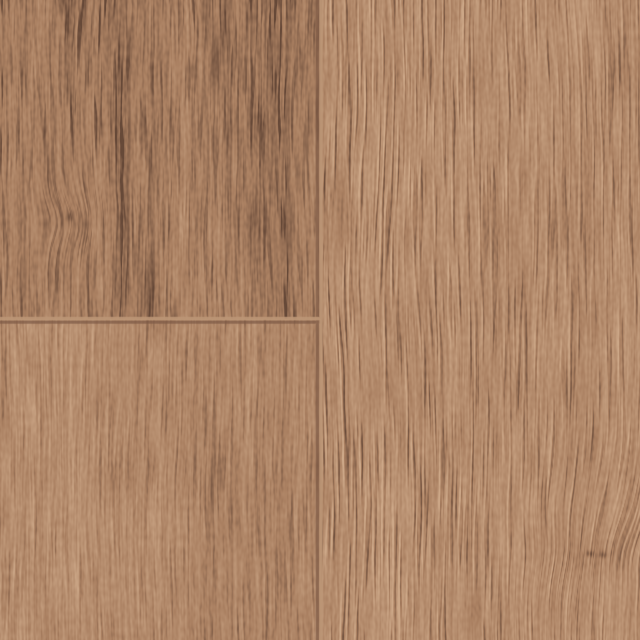
This texture is drawn by a three.js fragment shader. Its source:

```glsl
// Three oak floor boards with vertical grain, parted by thin bevelled joints.
#define JOINT_AT vec2(0.5015, 0.5022)
#define JOINT_HALF 0.0027
#define SHADE_SHIFT 0.0054
#define SOFT 0.0016
#define WARP 0.012
#define PORE_FREQ 135.0
#define FIBRE_FREQ 235.0
#define WOOD_DARK vec3(0.40, 0.285, 0.22)
#define WOOD_MID vec3(0.665, 0.500, 0.380)
#define WOOD_LIGHT vec3(0.80, 0.655, 0.53)
#define JOINT_LIGHT vec3(0.735, 0.585, 0.460)
#define JOINT_DARK vec3(0.49, 0.35, 0.27)

varying vec2 vUv;

vec2 gradient(vec2 cell) {
  float h = fract(sin(dot(cell, vec2(127.1, 311.7))) * 43758.5);
  return vec2(cos(6.2832 * h), sin(6.2832 * h));
}

// Gradient noise, about -0.7 to 0.7
float noise(vec2 p) {
  vec2 i = floor(p), f = fract(p);
  vec2 u = f * f * f * (f * (f * 6.0 - 15.0) + 10.0);
  vec2 e = vec2(1.0, 0.0);
  float low = mix(dot(gradient(i), f), dot(gradient(i + e), f - e), u.x);
  float high = mix(dot(gradient(i + e.yx), f - e.yx),
                   dot(gradient(i + e.xx), f - e.xx), u.x);
  return mix(low, high, u.y);
}

float blob(vec2 p, vec2 center, vec2 size) {
  vec2 d = (p - center) / size;
  return exp(-dot(d, d));
}

float band(float d) {
  return 1.0 - smoothstep(JOINT_HALF - SOFT, JOINT_HALF + SOFT, abs(d));
}

// Long thin pores: two widths of stretched noise, broken along their length
float pores(vec2 p, float rate) {
  float n = noise(p * vec2(PORE_FREQ, rate))
          + 0.9 * noise(p * vec2(FIBRE_FREQ, rate * 1.8) + 31.7);
  return smoothstep(0.0, 0.50, n);
}

void main() {
  vec2 uv = vUv;

  // Board masks
  float right = step(JOINT_AT.x, uv.x);
  float upper = (1.0 - right) * step(JOINT_AT.y, uv.y);
  float lower = 1.0 - right - upper;
  float seed = 2.37 * upper + 4.13 * right;

  // Grain bends slowly, and sharply around the knots
  vec2 p = uv;
  p.x += WARP * noise(uv * vec2(5.0, 2.4) + seed);
  p.x += 0.0016 * noise(uv * vec2(30.0, 10.0) + seed);
  p.x -= 0.014 * upper * blob(uv, vec2(0.105, 0.655), vec2(0.045, 0.040));
  p.x += 0.25 * (uv.x - 0.925) * right * blob(uv, vec2(0.925, 0.134), vec2(0.08, 0.05));
  p.x += 0.05 * right * smoothstep(0.35, 0.0, uv.y) * smoothstep(0.75, 1.0, uv.x);
  p += seed;

  // Wide colour streaks and dark growth bands
  float streak = noise(p * vec2(13.0, 0.9)) + 0.5 * noise(p * vec2(37.0, 1.6));
  float growth = smoothstep(0.02, 0.42, noise(p * vec2(31.0, 1.3) + 5.1));
  float cloud = noise(uv * vec2(7.0, 4.0) + seed);
  float tone = 0.33 * right + 0.29 * lower + 0.03 * upper;
  tone += streak * (0.38 * upper + 0.22 * lower + 0.20 * right) + 0.14 * cloud;
  tone -= 0.14 * upper * growth;
  tone -= 0.14 * upper * smoothstep(0.17, 0.30, uv.x);
  tone -= 0.16 * lower * smoothstep(0.235, 0.26, uv.x);

  // Fine fibres, grit and cross flecks
  tone += 0.55 * noise(p * vec2(FIBRE_FREQ, 12.0) + 11.3);
  tone += 0.28 * noise(p * vec2(78.0, 2.5) + 2.9);
  tone += 0.30 * noise(uv * vec2(240.0, 90.0));
  tone += 0.14 * noise(uv * vec2(38.0, 85.0)) * (lower + 0.4 * right)
        * smoothstep(0.55, 0.0, uv.y);

  // Pores with a lit edge; coarse at the left of the right board
  float coarse = right * smoothstep(0.86, 0.56, uv.x);
  float depth = upper * (0.40 + 0.42 * growth) + 0.36 * lower
              + right * 0.60 + 0.20 * coarse;
  float lit = 0.12 + 0.14 * right + 0.24 * coarse;
  float rate = 6.0 + 1.5 * upper - 1.5 * right;
  tone -= depth * pores(p, rate);
  tone += lit * pores(p + vec2(0.0028, 0.0), rate);

  // Knots and smudges
  tone -= 0.65 * blob(uv, vec2(0.109, 0.661), vec2(0.007, 0.008));
  tone -= 0.55 * blob(p - seed, vec2(0.232, 0.535), vec2(0.011, 0.050));
  tone -= 0.40 * blob(uv, vec2(0.342, 0.910), vec2(0.009, 0.050));
  tone -= 0.35 * blob(uv, vec2(0.532, 0.690), vec2(0.014, 0.045));
  tone -= 0.85 * blob(uv, vec2(0.922, 0.135), vec2(0.006, 0.005));
  tone -= 0.70 * blob(uv, vec2(0.942, 0.133), vec2(0.007, 0.005));
  tone -= 0.28 * blob(uv, vec2(0.930, 0.125), vec2(0.060, 0.030));

  vec3 wood = mix(WOOD_MID, WOOD_LIGHT, clamp(tone, 0.0, 1.0));
  wood = mix(wood, WOOD_DARK, clamp(-tone, 0.0, 1.0));

  // Joints: shaded bevel first, then the light edge
  vec2 d = uv - JOINT_AT;
  float leftSide = 1.0 - smoothstep(-SOFT, SOFT, d.x);
  float shade = max(band(d.x + SHADE_SHIFT), band(d.y + SHADE_SHIFT) * leftSide);
  float edge = max(band(d.x), band(d.y) * leftSide);
  vec3 color = mix(wood, JOINT_DARK, 0.70 * shade);
  color = mix(color, JOINT_LIGHT, 0.92 * edge);
  gl_FragColor = vec4(color, 1.0);
}
```
